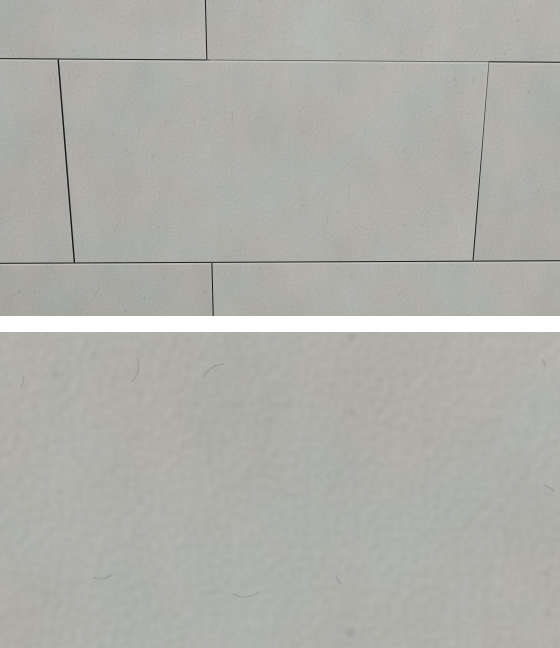
Top: the whole. Bottom: its middle third, enlarged.
Reproduce this texture procedurally as a Shadertoy shader.

```glsl
// Large pale concrete panels in running bond: three visible rows with fine dark joints.
// Slightly converging joint coordinates give the panels; layered gradient noise
// adds cloudy staining, fine relief and a scatter of short surface scratches.

const vec3 COOL_GREY = vec3(0.682, 0.692, 0.670);
const vec3 WARM_GREY = vec3(0.694, 0.685, 0.664);
const vec3 BEVEL_LIGHT = vec3(0.82, 0.82, 0.80);
const vec3 JOINT_DARK = vec3(0.07, 0.075, 0.07);

vec2 hash2(vec2 p) {
    vec3 q = fract(vec3(p.xyx) * vec3(0.1031, 0.1030, 0.0973));
    q += dot(q, q.yzx + 33.33);
    return fract((q.xx + q.yz) * q.zy);
}

float cornerSlope(vec2 cell, vec2 offset) {
    float angle = 6.2832 * hash2(cell).x;
    return dot(vec2(cos(angle), sin(angle)), offset);
}

float gradientNoise(vec2 p) {
    vec2 i = floor(p), f = fract(p);
    vec2 w = f * f * f * (f * (f * 6.0 - 15.0) + 10.0);
    vec2 e = vec2(1.0, 0.0);
    float low = mix(cornerSlope(i, f), cornerSlope(i + e, f - e), w.x);
    float high = mix(cornerSlope(i + e.yx, f - e.yx), cornerSlope(i + 1.0, f - 1.0), w.x);
    return mix(low, high, w.y);
}

float fbm(vec2 p, int octaves) {
    float sum = 0.0, gain = 0.6;
    for (int i = 0; i < octaves; i++) {
        sum += gain * gradientNoise(p);
        p = mat2(1.6, 1.2, -1.2, 1.6) * p + 7.3;
        gain *= 0.55;
    }
    return sum;
}

// Pixel coverage of a line, also correct below one pixel of width
float lineCover(float dist, float halfWidth, float pixel) {
    float cover = clamp((halfWidth - abs(dist)) / pixel + 0.5, 0.0, 1.0);
    return min(cover, 2.0 * halfWidth / pixel);
}

// Sparse short curved marks, at most one per cell
float scratches(vec2 p, float scale, float pixel) {
    vec2 cell = floor(p * scale);
    vec2 place = hash2(cell + 19.0), style = hash2(cell + 71.0);
    vec2 q = fract(p * scale) - mix(vec2(0.25), vec2(0.75), place);
    float a = 6.2832 * style.x;
    q = mat2(cos(a), -sin(a), sin(a), cos(a)) * q;
    float reach = mix(0.03, 0.14, style.y * style.y);
    q.y += 2.5 * q.x * q.x;
    q.x -= clamp(q.x, -reach, reach);
    return lineCover(length(q) / scale, 0.0009, pixel) * step(0.45, place.y);
}

// Concrete surface: broad stains, streaks, fine relief and scratches
vec3 concrete(vec2 p, vec2 tile, float pixel) {
    vec2 shift = 13.0 * hash2(tile + 5.0);
    float cloud = fbm(p * 3.2 + shift, 5);
    float streak = fbm(p * vec2(13.0, 5.0) + shift.yx, 3);
    float tint = fbm(p * 4.5 + shift + 31.0, 3);
    vec3 color = mix(COOL_GREY, WARM_GREY, smoothstep(-0.3, 0.3, tint));
    color += 0.035 * cloud + 0.022 * streak;
    color += 0.012 * (hash2(tile + 11.0).x - 0.5);
    float relief = gradientNoise(p * 95.0) - gradientNoise(p * 95.0 + vec2(0.3, -0.3));
    color += 0.018 * relief + 0.016 * gradientNoise(p * 140.0 + 3.0);
    float pits = smoothstep(0.42, 0.65, gradientNoise(p * 48.0 + shift));
    return color - 0.035 * pits - 0.06 * scratches(p, 9.0, pixel);
}

void mainImage(out vec4 fragColor, in vec2 fragCoord) {
    float pixel = 1.0 / iResolution.y;
    vec2 p = fragCoord * pixel;

    // Rows lie between two gently sloping joint lines
    float lower = 0.1667 + 0.0046 * p.x;
    float upper = 0.8145 - 0.0065 * p.x;
    float v = (p.y - lower) / (upper - lower);
    float row = floor(v);
    float rowDist = (v - round(v)) * (upper - lower);
    bool middleRow = mod(row, 2.0) < 0.5;

    // Panel length shrinks downward, so the upright joints converge
    float panelLength = 1.234 + 0.16 * p.y;
    float u = (p.x - 0.866) / panelLength + (middleRow ? -0.5 : 0.155);
    float sideDist = (u - round(u)) * panelLength;
    vec2 tile = vec2(floor(u), row);

    // Surface with soft uneven light
    vec3 color = concrete(p, tile, pixel);
    color += 0.022 * (p.y - 0.45) + 0.008 * (p.x - 0.89);
    color -= 0.018 * dot(p - vec2(0.95, 0.6), p - vec2(0.95, 0.6));

    // Joint openness varies from segment to segment
    bool rightJoint = middleRow && round(u) > -0.5;
    float sideHalf = middleRow ? 0.0023 : 0.0016;
    if (rightJoint) sideHalf = mix(0.0016, 0.0010, smoothstep(0.2, 0.8, p.y));
    float sideDark = rightJoint ? mix(0.95, 0.65, smoothstep(0.3, 0.8, p.y)) : 0.95;
    float closed = smoothstep(0.65, 0.67, p.x) * (1.0 - smoothstep(1.54, 1.55, p.x));
    closed *= step(0.5, v);
    float rowHalf = mix(0.0016, 0.0011, closed);
    float rowDark = mix(0.92, 0.60, closed);

    // Lit bevels below and beside the joints, then the dark gaps
    float topBevel = lineCover(rowDist + 0.0045, 0.0025, pixel);
    float sideBevel = lineCover(sideDist + 0.004, 0.0015, pixel);
    color = mix(color, BEVEL_LIGHT, max(0.45 * topBevel, 0.2 * sideBevel));
    float gap = max(rowDark * lineCover(rowDist, rowHalf, pixel),
                    sideDark * lineCover(sideDist, sideHalf, pixel));
    fragColor = vec4(mix(color, JOINT_DARK, gap), 1.0);
}
```
